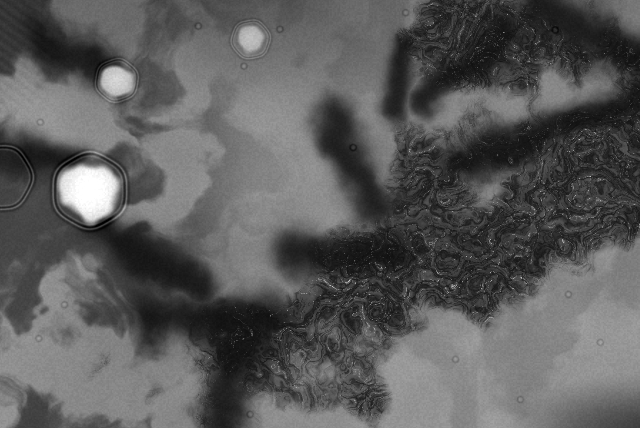
Reproduce this texture procedurally as a Shadertoy shader.

```glsl
// Grey transmitted-light micrograph: soft dark strands and a crumpled, folded
// mass absorb light from an uneven bright field, with a few ringed bubbles.
// Absorption is summed from warped segments and noise, then applied by exp().

const float FIELD_LIGHT  = 0.555;  // brightness of the clear field
const float DEEPEST_TONE = 0.065;  // brightness of fully absorbing matter
const float STRAND_DEPTH = 2.0;
const float MASS_DEPTH   = 0.62;
const float SEAM_DEPTH   = 1.5;
const float GRAIN        = 0.055;
const vec2  FOLD_AXIS    = vec2(0.77, 0.64);

// Strand end points: xy to zw, in units of the canvas height
const int STRAND_COUNT = 11;
const vec4 STRANDS[STRAND_COUNT] = vec4[](
    vec4(0.79, 0.73, 0.89, 0.53), vec4(0.97, 0.90, 0.95, 0.75),
    vec4(0.25, 0.46, 0.48, 0.33), vec4(0.36, 0.27, 0.64, 0.25),
    vec4(0.61, 0.24, 0.52, 0.02), vec4(0.70, 0.40, 0.92, 0.41),
    vec4(1.02, 0.77, 1.17, 0.92), vec4(0.00, 0.66, 0.15, 0.63),
    vec4(0.11, 0.90, 0.22, 0.85), vec4(1.09, 0.63, 1.50, 0.77),
    vec4(1.25, 0.96, 1.50, 0.88));

// Bubbles: centre, radius, core brightness (0 leaves the outline only)
const int BUBBLE_COUNT = 4;
const vec4 BUBBLES[BUBBLE_COUNT] = vec4[](
    vec4(0.210, 0.555, 0.088, 1.00), vec4(0.273, 0.812, 0.050, 0.80),
    vec4(0.586, 0.908, 0.045, 0.72), vec4(0.000, 0.585, 0.076, 0.00));

float hash(vec2 p) {
    vec3 q = fract(p.xyx * 0.1031);
    q += dot(q, q.yzx + 33.33);
    return fract((q.x + q.y) * q.z);
}

float noise(vec2 p) {
    vec2 i = floor(p), f = fract(p);
    f = f * f * f * (f * (f * 6.0 - 15.0) + 10.0);
    return mix(mix(hash(i), hash(i + vec2(1, 0)), f.x),
               mix(hash(i + vec2(0, 1)), hash(i + vec2(1, 1)), f.x), f.y);
}

float fbm(vec2 p) {
    float sum = 0.0, amp = 0.52;
    for (int i = 0; i < 5; i++) {
        sum += amp * noise(p);
        p = mat2(1.6, 1.2, -1.2, 1.6) * p + 7.3;
        amp *= 0.48;
    }
    return sum;
}

float segment(vec2 p, vec2 a, vec2 b) {
    vec2 ab = b - a;
    return length(p - a - ab * clamp(dot(p - a, ab) / dot(ab, ab), 0.0, 1.0));
}

float line(float d, float width) {
    width = max(width, 1.0 / iResolution.y);
    return exp(-d * d / (width * width));
}

// Isolated out-of-focus strands
float strands(vec2 p) {
    float depth = 0.0;
    for (int i = 0; i < STRAND_COUNT; i++) {
        float width = mix(0.027, 0.046, hash(vec2(i, 4)));
        float d = segment(p, STRANDS[i].xy, STRANDS[i].zw);
        depth = max(depth, exp(-pow(d / width, 2.0)));
    }
    return depth;
}

// Diagonal mass, crumpled along FOLD_AXIS; x is absorption, y bright creases
vec2 foldedMass(vec2 p, vec2 warp) {
    float d = min(segment(p, vec2(0.52, 0.17), vec2(0.95, 0.34)) + 0.04,
                  segment(p, vec2(0.95, 0.36), vec2(1.50, 0.66)));
    d = min(d, segment(p, vec2(1.18, 0.90), vec2(1.50, 0.86)) + 0.05);
    float cover = 1.0 - smoothstep(0.09, 0.24, d + 0.5 * (fbm(p * 6.0) - 0.5));
    vec2 q = mat2(FOLD_AXIS.x, -FOLD_AXIS.y, FOLD_AXIS.y, FOLD_AXIS.x) * p;
    q = q * vec2(4.5, 7.5) + 22.0 * warp;
    float wide = abs(fbm(q) - 0.5), fine = abs(fbm(q * 1.9 + 11.0) - 0.5);
    float seams = exp(-wide * 11.0) + 0.5 * exp(-fine * 22.0);
    float crease = exp(-abs(fbm(q * 1.3 + 31.0) - 0.53) * 90.0);
    return cover * vec2(MASS_DEPTH + SEAM_DEPTH * seams, crease * fine);
}

// Bright core, slightly hexagonal rim and diffraction rings
float addBubbles(float tone, vec2 p) {
    for (int i = 0; i < BUBBLE_COUNT; i++) {
        vec4 b = BUBBLES[i];
        vec2 v = p - b.xy;
        float angle = atan(v.y, v.x);
        float d = length(v) * (1.0 + 0.025 * cos(6.0 * angle + float(i)));
        float core = 1.0 - smoothstep(0.62, 0.86, d / b.z + 0.3 * (noise(p * 28.0) - 0.5));
        float glow = b.w * (1.04 - 0.3 * pow(d / b.z, 2.0));
        tone = mix(tone, glow, core * step(0.01, b.w));
        tone += 0.17 * line(d - b.z, 0.0020) - 0.13 * line(d - b.z * 0.95, 0.0030);
        tone += 0.10 * line(d - b.z * 0.89, 0.0020) - 0.08 * line(d - b.z * 1.06, 0.0035);
    }
    return tone;
}

// Sparse tiny ringed specks, one candidate per cell
float specks(vec2 p) {
    vec2 cell = floor(p * 8.0);
    vec2 centre = (cell + 0.2 + 0.6 * vec2(hash(cell + 3.0), hash(cell + 9.0))) / 8.0;
    float d = length(p - centre);
    float present = step(0.82, hash(cell + 17.0));
    return present * (0.06 * line(d, 0.004) - 0.09 * line(d - 0.007, 0.0025));
}

void mainImage(out vec4 fragColor, in vec2 fragCoord) {
    vec2 p = fragCoord / iResolution.y;
    vec2 warp = vec2(fbm(p * 5.0), fbm(p * 5.0 + 19.0)) - 0.5;
    vec2 bent = p + 0.14 * warp;

    // Uneven illumination, dimmer to the top and in the lower right corner
    float light = FIELD_LIGHT + 0.22 * (fbm(p * 3.0 + 5.0) - 0.5);
    light -= 0.13 * smoothstep(0.72, 1.0, p.y);
    light -= 0.30 * smoothstep(0.22, 0.0, length((p - vec2(1.5, 0.0)) * vec2(0.6, 1.6)));

    // Absorbing matter, with loose blotches towards the left
    vec2 mass = foldedMass(bent, warp);
    float blotch = smoothstep(0.45, 0.68, fbm(p * 5.5 + 2.0 * warp + 40.0));
    float absorb = STRAND_DEPTH * strands(bent) + mass.x;
    absorb += blotch * mix(0.95, 0.16, smoothstep(0.25, 0.62, p.x));
    float tone = mix(DEEPEST_TONE, light, exp(-absorb)) + 1.6 * mass.y;

    // Optical details and sensor grain
    float fringe = sin(dot(p, vec2(190.0, 260.0))) * smoothstep(0.16, 0.0, p.x);
    tone += 0.018 * fringe * smoothstep(0.65, 0.85, p.y) + specks(p);
    tone = addBubbles(tone, p);
    tone += GRAIN * (noise(p * 300.0) - 0.5) * (0.4 + tone);
    fragColor = vec4(vec3(clamp(tone, 0.0, 1.0)), 1.0);
}
```
